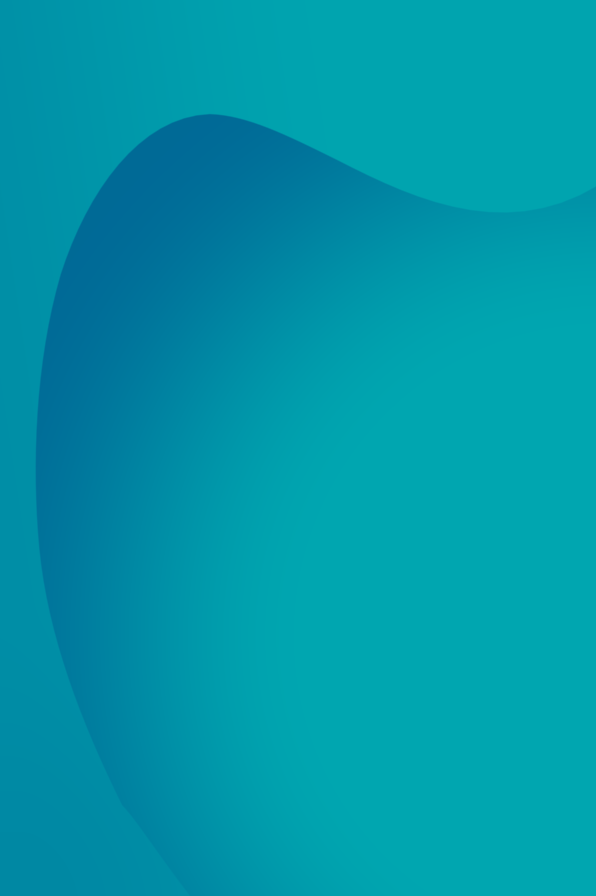
A Shadertoy shader for this background:

```glsl
const vec3 DEEP_BLUE = vec3(0.0, 0.415, 0.59);
const vec3 BRIGHT_TEAL = vec3(0.0, 0.65, 0.69);
const vec2 CANVAS = vec2(1.0, 1.5);
const vec2 GLOW_CENTER = vec2(1.016, 0.436);
const float GLOW_INNER = 0.50;
const float GLOW_OUTER = 1.11;
const float BACK_DARK = 0.60;
const float BACK_LIGHT = 0.97;
const float CORNER_SHADE = 0.10;
const int CURVES = 6;
const int STEPS = 16;

// Chained cubic curves: each one starts where the last one ends
const vec2 OUTLINE[19] = vec2[19](
    vec2(1.035, 1.211), vec2(0.869, 1.086), vec2(0.703, 1.162),
    vec2(0.566, 1.232), vec2(0.479, 1.275), vec2(0.414, 1.307),
    vec2(0.352, 1.309), vec2(0.234, 1.305), vec2(0.146, 1.178),
    vec2(0.102, 1.041), vec2(0.059, 0.895), vec2(0.053, 0.719),
    vec2(0.066, 0.582), vec2(0.080, 0.436), vec2(0.137, 0.289),
    vec2(0.205, 0.152), vec2(0.234, 0.123), vec2(0.293, 0.025),
    vec2(0.371, -0.063));

vec2 cubicPoint(int first, float t) {
    float s = 1.0 - t;
    return s * s * s * OUTLINE[first]
         + 3.0 * s * s * t * OUTLINE[first + 1]
         + 3.0 * s * t * t * OUTLINE[first + 2]
         + t * t * t * OUTLINE[first + 3];
}

float segmentDistance(vec2 p, vec2 a, vec2 b) {
    vec2 ab = b - a;
    float along = clamp(dot(p - a, ab) / dot(ab, ab), 0.0, 1.0);
    return length(p - a - ab * along);
}

// Signed distance to the open outline; crossings are counted to the left
float waveDistance(vec2 p) {
    float nearest = 10.0;
    float side = 1.0;
    vec2 a = OUTLINE[0];
    for (int c = 0; c < CURVES; c++) {
        for (int i = 1; i <= STEPS; i++) {
            vec2 b = cubicPoint(3 * c, float(i) / float(STEPS));
            nearest = min(nearest, segmentDistance(p, a, b));
            if ((a.y > p.y) != (b.y > p.y)) {
                float crossing = mix(a.x, b.x, (p.y - a.y) / (b.y - a.y));
                if (crossing < p.x) side = -side;
            }
            a = b;
        }
    }
    return side * nearest;
}

float backTone(vec2 p) {
    float sweep = smoothstep(-0.1, 0.65, p.x + 0.15 * (p.y - 1.0));
    float corner = 1.0 - smoothstep(0.0, 0.5, p.y);
    return mix(BACK_DARK, BACK_LIGHT, sweep) - CORNER_SHADE * corner;
}

float waveTone(vec2 p) {
    return 1.0 - smoothstep(GLOW_INNER, GLOW_OUTER, distance(p, GLOW_CENTER));
}

void mainImage(out vec4 fragColor, in vec2 fragCoord) {
    vec2 p = fragCoord / iResolution.xy * CANVAS;
    float pixel = CANVAS.x / iResolution.x;

    // Layer the shaded wave over the soft backdrop
    float coverage = 1.0 - smoothstep(-pixel, pixel, waveDistance(p));
    float tone = mix(backTone(p), waveTone(p), coverage);
    fragColor = vec4(mix(DEEP_BLUE, BRIGHT_TEAL, tone), 1.0);
}
```
